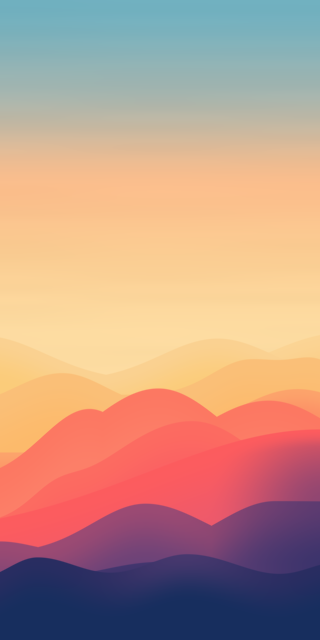
Reproduce this background procedurally as a WebGL 1 fragment shader.

```glsl
precision highp float;
// Layered hills at dusk under a teal-to-peach sky.
// Each ridge is a sum or maximum of lopsided Gaussian hills, painted from
// back to front, with a vertical gradient measured down from its crest.

uniform vec2 u_resolution;

// Bell of height 1 at center, with its own width on each side.
float hill(float x, float center, float leftWidth, float rightWidth) {
  float d = (x - center) / (x < center ? leftWidth : rightWidth);
  return exp(-d * d);
}

// Covers the area below a ridge with a crest-to-foot gradient.
vec3 paint(vec3 behind, float y, float ridge, vec3 crest, vec3 foot, float depth) {
  float below = ridge - y;
  float edge = 0.9 / u_resolution.y;
  vec3 body = mix(crest, foot, smoothstep(0.0, depth, below));
  return mix(behind, body, smoothstep(-edge, edge, below));
}

float hash(vec2 p) {
  return fract(sin(dot(p, vec2(127.1, 311.7))) * 43758.55);
}

float noise(vec2 p) {
  vec2 i = floor(p);
  vec2 f = fract(p);
  f = f * f * (3.0 - 2.0 * f);
  return mix(mix(hash(i), hash(i + vec2(1.0, 0.0)), f.x),
             mix(hash(i + vec2(0.0, 1.0)), hash(i + vec2(1.0, 1.0)), f.x), f.y);
}

vec3 sky(vec2 uv) {
  float y = uv.y;
  vec3 c = mix(vec3(0.99, 0.86, 0.63), vec3(0.98, 0.80, 0.57), smoothstep(0.46, 0.63, y));
  c = mix(c, vec3(0.985, 0.74, 0.545), smoothstep(0.58, 0.73, y));
  c = mix(c, vec3(0.66, 0.71, 0.68), smoothstep(0.70, 0.87, y));
  c = mix(c, vec3(0.44, 0.69, 0.75), smoothstep(0.82, 1.0, y));
  // Faint horizontal streaks of haze
  return c + 0.012 * (noise(uv * vec2(2.0, 60.0)) - 0.5);
}

void main() {
  vec2 uv = gl_FragCoord.xy / u_resolution;
  float x = uv.x;
  float y = uv.y;
  vec3 color = sky(uv);

  // Pale far hills
  float ridge = 0.40 + 0.08 * hill(x, 1.07, 0.33, 0.33);
  color = paint(color, y, ridge, vec3(0.985, 0.83, 0.58), vec3(0.98, 0.80, 0.51), 0.07);
  ridge = 0.405 + max(0.07 * hill(x, -0.05, 0.27, 0.27), 0.066 * hill(x, 0.68, 0.25, 0.25));
  color = paint(color, y, ridge, vec3(0.98, 0.82, 0.57), vec3(0.985, 0.80, 0.48), 0.07);

  // Golden hills
  float goldLeft = 0.36 + 0.057 * hill(x, 0.195, 0.21, 0.195);
  float goldRight = 0.383 + 0.055 * hill(x, 0.78, 0.165, 0.2) + 0.039 * hill(x, 1.0, 0.11, 0.11);
  color = paint(color, y, max(goldLeft, goldRight),
                vec3(0.98, 0.75, 0.47), vec3(0.99, 0.73, 0.42), 0.10);

  // Orange hill peeking out at the sides
  ridge = 0.293 + 0.099 * hill(x, 0.93, 0.31, 0.31);
  color = paint(color, y, ridge, vec3(0.99, 0.64, 0.42), vec3(0.99, 0.57, 0.40), 0.04);

  // Large coral hill with a shoulder on either side
  ridge = max(0.143 * hill(x, 0.495, 0.32, 0.30), 0.111 * hill(x, 0.28, 0.21, 0.20));
  ridge = 0.25 + max(ridge, 0.124 * hill(x, 0.84, 0.34, 0.32));
  color = paint(color, y, ridge, vec3(0.99, 0.47, 0.385), vec3(0.99, 0.50, 0.41), 0.10);

  // Red hills
  ridge = 0.17 + 0.172 * hill(x, 0.6, 0.41, 0.35) + 0.023 * hill(x, 0.17, 0.1, 0.1);
  color = paint(color, y, ridge, vec3(0.99, 0.42, 0.38), vec3(0.98, 0.37, 0.39), 0.10);
  ridge = 0.16 + 0.169 * hill(x, 1.0, 0.76, 0.76);
  color = paint(color, y, ridge, vec3(0.99, 0.36, 0.37), vec3(0.93, 0.35, 0.42), 0.13);

  // Violet shadow gathering on the red slopes at the right
  float shade = 1.0 - smoothstep(0.0, 0.38, length((uv - vec2(1.02, 0.21)) * vec2(1.0, 2.2)));
  shade *= smoothstep(0.0, 0.03, ridge - y);
  color = mix(color, vec3(0.45, 0.25, 0.45), 0.78 * shade);

  // Purple hills, bluer toward the right
  ridge = max(0.078 * hill(x, 0.455, 0.235, 0.27), 0.082 * hill(x, 0.86, 0.25, 2.0));
  ridge = 0.135 + max(ridge, 0.019 * hill(x, 0.0, 0.15, 0.15));
  float dusk = smoothstep(0.5, 1.05, x);
  color = paint(color, y, ridge,
                mix(vec3(0.61, 0.29, 0.45), vec3(0.36, 0.23, 0.44), dusk),
                mix(vec3(0.42, 0.26, 0.47), vec3(0.23, 0.20, 0.42), dusk), 0.10);

  // Navy foreground with a soft violet glow on its middle crest
  ridge = 0.092 + 0.03 * hill(x, 0.5, 0.25, 0.2);
  color = paint(color, y, ridge, vec3(0.26, 0.21, 0.43), vec3(0.20, 0.19, 0.40), 0.03);
  ridge = 0.09 + 0.039 * hill(x, 0.117, 0.125, 0.18)
        + 0.044 * hill(x, 0.586, 0.18, 0.225) + 0.03 * hill(x, 1.05, 0.13, 0.13);
  vec3 crest = mix(vec3(0.16, 0.175, 0.38), vec3(0.28, 0.22, 0.43), hill(x, 0.58, 0.2, 0.2));
  color = paint(color, y, ridge, crest, vec3(0.09, 0.18, 0.37), 0.075);

  gl_FragColor = vec4(color, 1.0);
}
```
